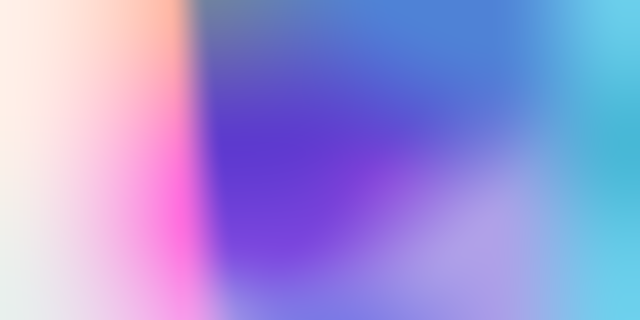
A Shadertoy shader for this background:

```glsl
#define RIDGE_X 0.28
#define PALE_FALLOFF 1.8
#define EDGE_START vec2(0.285, 0.262)
#define EDGE_END vec2(0.380, 0.325)
#define HAZE_SLOPE 0.45
#define HAZE_OFFSET 0.47
#define SKY_LIFT 0.22
#define CYAN_START 0.76
#define CYAN_END 0.98

const vec3 INDIGO = vec3(0.36, 0.22, 0.81);
const vec3 VIOLET = vec3(0.50, 0.28, 0.88);
const vec3 PURPLE = vec3(0.58, 0.27, 0.87);
const vec3 LAVENDER = vec3(0.69, 0.63, 0.91);
const vec3 PERIWINKLE = vec3(0.47, 0.47, 0.90);
const vec3 SLATE = vec3(0.45, 0.53, 0.60);
const vec3 AZURE = vec3(0.31, 0.51, 0.84);
const vec3 CYAN = vec3(0.43, 0.82, 0.93);
const vec3 TEAL = vec3(0.28, 0.72, 0.84);
const vec3 PEACH = vec3(1.00, 0.70, 0.62);
const vec3 MAGENTA = vec3(1.00, 0.43, 0.87);
const vec3 ORCHID = vec3(0.97, 0.62, 0.92);
const vec3 CREAM = vec3(1.00, 0.94, 0.91);
const vec3 MIST = vec3(0.91, 0.94, 0.93);

// Soft elliptical spot, 1 at its centre
float glow(vec2 p, vec2 center, vec2 radius) {
    vec2 d = (p - center) / radius;
    return exp(-dot(d, d));
}

// Pale side deepening into the pink ridge
vec3 pinkSide(vec2 p) {
    vec3 ridge = mix(ORCHID, MAGENTA, smoothstep(-0.05, 0.33, p.y));
    ridge = mix(ridge, PEACH, smoothstep(0.35, 1.0, p.y));
    vec3 pale = mix(MIST, CREAM, smoothstep(0.0, 0.7, p.y));
    float depth = pow(clamp(p.x / RIDGE_X, 0.0, 1.0), PALE_FALLOFF);
    return mix(pale, ridge, depth);
}

// Violet body with haze, upper sky and cyan rim
vec3 violetSide(vec2 p) {
    vec3 color = mix(VIOLET, INDIGO, smoothstep(0.1, 0.6, p.y));
    color = mix(color, PURPLE, 0.7 * glow(p, vec2(0.62, 0.40), vec2(0.11, 0.18)));

    // Diagonal haze
    float haze = p.x - HAZE_OFFSET - HAZE_SLOPE * p.y;
    color = mix(color, LAVENDER, smoothstep(-0.13, 0.17, haze));

    // Lower fringe
    float fringe = 1.0 - smoothstep(-0.05, 0.25, p.y);
    color = mix(color, PERIWINKLE, fringe * (1.0 - smoothstep(0.5, 0.85, p.x)));
    color = mix(color, LAVENDER, 0.8 * glow(p, vec2(0.32, -0.02), vec2(0.09, 0.15)));

    // Upper sky
    vec3 sky = mix(SLATE, AZURE, smoothstep(0.28, 0.62, p.x));
    float lift = SKY_LIFT * smoothstep(0.45, 0.8, p.x);
    color = mix(color, sky, smoothstep(0.5, 1.1, p.y + lift));

    // Right rim
    vec3 rim = mix(CYAN, TEAL, glow(p, vec2(1.0, 0.55), vec2(0.4, 0.28)));
    return mix(color, rim, smoothstep(CYAN_START, CYAN_END, p.x));
}

void mainImage(out vec4 fragColor, in vec2 fragCoord) {
    vec2 p = fragCoord / iResolution.xy;
    float edgeStart = mix(EDGE_START.x, EDGE_START.y, p.y);
    float edgeEnd = mix(EDGE_END.x, EDGE_END.y, p.y);
    float body = smoothstep(edgeStart, edgeEnd, p.x);
    fragColor = vec4(mix(pinkSide(p), violetSide(p), body), 1.0);
}
```
